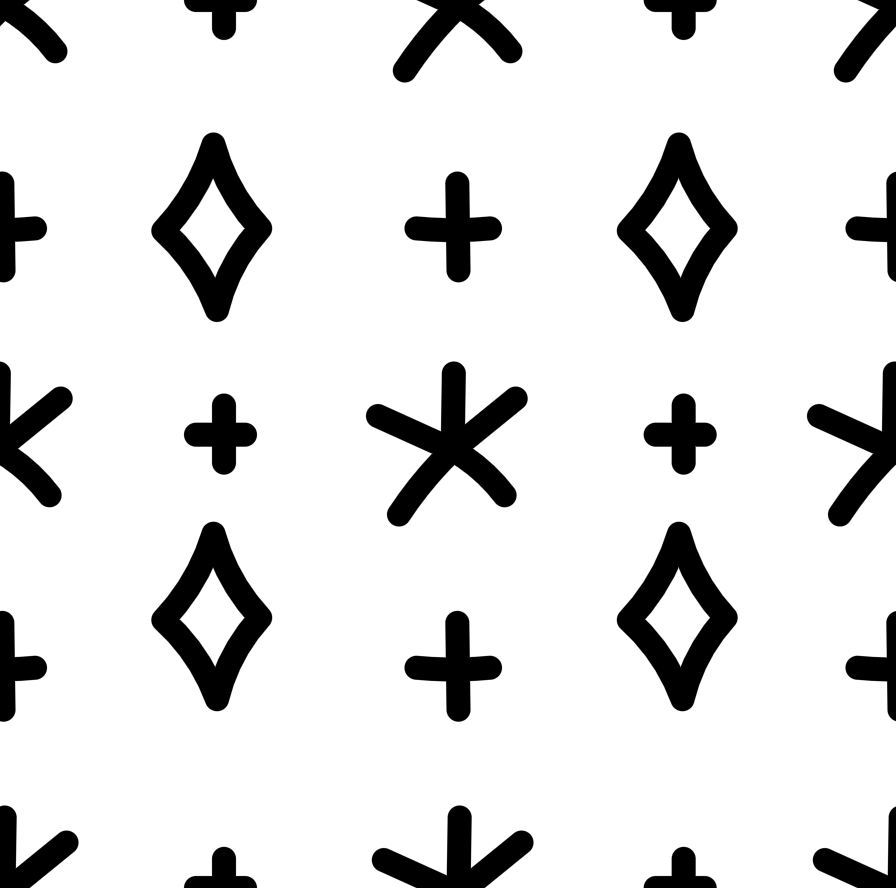
Give the GLSL for this pattern, as a WebGL 2 fragment shader.

```glsl
#version 300 es
precision highp float;

uniform vec2 u_resolution;
out vec4 fragColor;

// The canvas measures SIZE units; every motif repeats 2 x 2 from its origin.
#define SIZE vec2(768.0, 762.0)
#define STROKE_RADIUS 10.3
#define DIAMOND_ORIGIN vec2(182.0, 565.0)
#define DIAMOND_STEP vec2(399.0, -334.0)
#define PLUS_ORIGIN vec2(2.0, 566.0)
#define PLUS_STEP vec2(390.0, -377.0)
#define SMALL_ORIGIN vec2(191.0, 0.0)
#define SMALL_STEP vec2(394.0, -373.0)
#define STAR_ORIGIN vec2(3.0, -6.0)
#define STAR_STEP vec2(390.0, -381.0)
#define STAR_LEAN 5.0
#define DIAMOND_BEND 5.0

const vec3 PAPER = vec3(1.0);
const vec3 INK = vec3(0.0);
const int CURVE_PARTS = 5;

// Shortest offset from a centre on the wrapping canvas
vec2 wrapOffset(vec2 p, vec2 center) {
    vec2 d = p - center;
    return d - SIZE * floor(d / SIZE + 0.5);
}

float segment(vec2 p, vec2 a, vec2 b) {
    vec2 pa = p - a, ba = b - a;
    return length(pa - ba * clamp(dot(pa, ba) / dot(ba, ba), 0.0, 1.0));
}

// Parabolic arc from a to b, bowed to the left of its direction
float arc(vec2 p, vec2 a, vec2 b, float bend) {
    vec2 dir = normalize(b - a);
    vec2 bow = 4.0 * bend * vec2(-dir.y, dir.x);
    float d = 1e5;
    vec2 from = a;
    for (int k = 1; k <= CURVE_PARTS; k++) {
        float t = float(k) / float(CURVE_PARTS);
        vec2 to = mix(a, b, t) + bow * t * (1.0 - t);
        d = min(d, segment(p, from, to));
        from = to;
    }
    return d;
}

// Motifs: distance to the centre line of the pen stroke
float diamond(vec2 p) {
    vec2 top = vec2(1.0, 73.0), right = vec2(41.0, 1.0);
    vec2 bottom = vec2(4.0, -69.0), left = vec2(-42.0, -1.0);
    float upper = min(arc(p, left, top, -DIAMOND_BEND), arc(p, top, right, -DIAMOND_BEND));
    float lower = min(arc(p, right, bottom, -DIAMOND_BEND), arc(p, bottom, left, -DIAMOND_BEND));
    return min(upper, lower);
}

float plusSign(vec2 p) {
    float upright = segment(p, vec2(0.0, 38.5), vec2(1.0, -36.0));
    return min(upright, arc(p, vec2(-35.0, 0.0), vec2(28.0, 0.0), -1.5));
}

float smallPlus(vec2 p) {
    float upright = segment(p, vec2(1.0, 25.0), vec2(1.0, -24.0));
    return min(upright, segment(p, vec2(-23.0, 0.0), vec2(19.0, 0.0)));
}

float star(vec2 p) {
    vec2 hub = vec2(0.0, 1.0);
    float d = segment(p, hub, vec2(1.0, 66.5));
    d = min(d, segment(p, hub, vec2(54.0, 45.0)));
    d = min(d, segment(p, hub, vec2(-64.0, 30.0)));
    d = min(d, arc(p, hub, vec2(-46.0, -54.5), -2.0));
    return min(d, arc(p, hub, vec2(44.5, -38.0), 3.0));
}

void main() {
    vec2 p = gl_FragCoord.xy / u_resolution * SIZE;
    float d = 1e5;

    // Uneven steps keep the loose, hand-placed spacing
    for (int row = 0; row < 2; row++) {
        for (int col = 0; col < 2; col++) {
            vec2 cell = vec2(col, row);
            vec2 lean = vec2(-STAR_LEAN * cell.y, 0.0);
            d = min(d, diamond(wrapOffset(p, DIAMOND_ORIGIN + cell * DIAMOND_STEP)));
            d = min(d, plusSign(wrapOffset(p, PLUS_ORIGIN + cell * PLUS_STEP)));
            d = min(d, smallPlus(wrapOffset(p, SMALL_ORIGIN + cell * SMALL_STEP)));
            d = min(d, star(wrapOffset(p, STAR_ORIGIN + cell * STAR_STEP + lean)));
        }
    }

    // Ink with a soft edge about one pixel wide
    float softness = 0.75 * SIZE.y / u_resolution.y;
    float ink = 1.0 - smoothstep(-softness, softness, d - STROKE_RADIUS);
    fragColor = vec4(mix(PAPER, INK, ink), 1.0);
}
```
